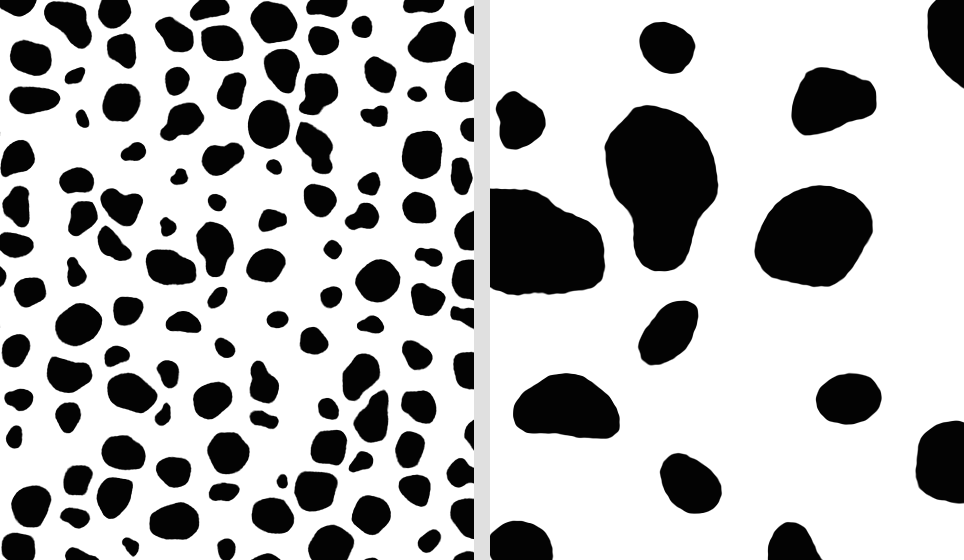
Left: the whole. Right: its middle third, enlarged.
Write a Shadertoy shader that draws this pattern.

```glsl
// Dalmatian-style coat: irregular black blobs scattered on white.
// Each cell of a jittered, staggered grid holds one blob made of three smoothly
// joined lobes; the two nearest blobs are compared to keep a gap between spots.

const float ROWS = 11.3;         // grid cells over the canvas height
const float JITTER = 0.46;       // random shift of a blob inside its cell
const float HALF_GAP = 0.085;    // half of the least space between blobs
const float MIN_SIZE = 0.15;
const float MAX_SIZE = 0.46;
const float TAU = 6.2831853;
const vec3 INK = vec3(0.01);
const vec3 PAPER = vec3(1.0);

vec2 hash2(vec2 p) {
    vec3 q = fract(p.xyx * vec3(0.1031, 0.1030, 0.0973));
    q += dot(q, q.yzx + 33.33);
    return fract((q.xx + q.yz) * q.zy);
}

vec2 randomGradient(vec2 cell) {
    float angle = TAU * hash2(cell + 71.0).x;
    return vec2(cos(angle), sin(angle));
}

float gradientNoise(vec2 p) {
    vec2 i = floor(p), f = fract(p);
    vec2 u = f * f * f * (f * (f * 6.0 - 15.0) + 10.0);
    vec2 e = vec2(0.0, 1.0);
    float a = dot(randomGradient(i), f);
    float b = dot(randomGradient(i + e.yx), f - e.yx);
    float c = dot(randomGradient(i + e.xy), f - e.xy);
    float d = dot(randomGradient(i + e.yy), f - e.yy);
    return mix(mix(a, b, u.x), mix(c, d, u.x), u.y);
}

float smoothMin(float a, float b, float k) {
    float h = max(k - abs(a - b), 0.0) / k;
    return min(a, b) - 0.25 * h * h * k;
}

float smoothMax(float a, float b, float k) {
    return -smoothMin(-a, -b, k);
}

vec2 polar(float angle, float radius) {
    return radius * vec2(cos(angle), sin(angle));
}

// Distance to one blob: a core with two side lobes of random reach and angle.
float blobDistance(vec2 p, vec2 id) {
    vec2 shape = hash2(id + 13.7);
    vec2 turn = hash2(id + 41.3);
    vec2 width = mix(vec2(0.55), vec2(0.85), hash2(id + 87.9));
    float size = mix(MIN_SIZE, MAX_SIZE, hash2(id + 150.1).x);

    vec2 reach = mix(vec2(0.35), vec2(1.3), shape * shape);
    float core = size / sqrt(0.85 + 0.35 * (reach.x + reach.y));
    float angle = TAU * turn.x;
    vec2 lobeA = polar(angle, core * reach.x);
    vec2 lobeB = polar(angle + mix(1.5, 3.8, turn.y), core * reach.y);
    p += 0.3 * (lobeA + lobeB);

    float k = 0.45 * core;
    float d = length(p) - core;
    d = smoothMin(d, length(p - lobeA) - core * width.x, k);
    return smoothMin(d, length(p - lobeB) - core * width.y, k);
}

vec2 blobCentre(vec2 id) {
    float stagger = 0.5 * mod(id.x, 2.0) - 0.25;
    return id + 0.5 + vec2(0.0, stagger) + JITTER * (hash2(id) - 0.5);
}

// Signed distance to the spots, held apart where two come close.
float spotField(vec2 p) {
    vec2 home = floor(p);
    float nearest = 9.0, second = 9.0;
    for (int y = -1; y <= 1; y++) {
        for (int x = -1; x <= 1; x++) {
            vec2 id = home + vec2(x, y);
            float d = blobDistance(p - blobCentre(id), id);
            second = min(second, max(nearest, d));
            nearest = min(nearest, d);
        }
    }
    float clearance = 0.5 * (nearest - second) + HALF_GAP;
    return smoothMax(nearest, clearance, 0.08);
}

void mainImage(out vec4 fragColor, in vec2 fragCoord) {
    float pixel = ROWS / iResolution.y;
    vec2 p = fragCoord * pixel + 20.0;

    // Slow wobble of the outlines, plus a faint roughness of the edge.
    vec2 wobble = vec2(gradientNoise(p * 2.3), gradientNoise(p * 2.3 + 57.0));
    float roughness = 0.008 * gradientNoise(p * 18.0);
    float d = spotField(p + 0.09 * wobble) + roughness;

    float cover = smoothstep(0.8 * pixel, -0.8 * pixel, d);
    fragColor = vec4(mix(PAPER, INK, cover), 1.0);
}
```
